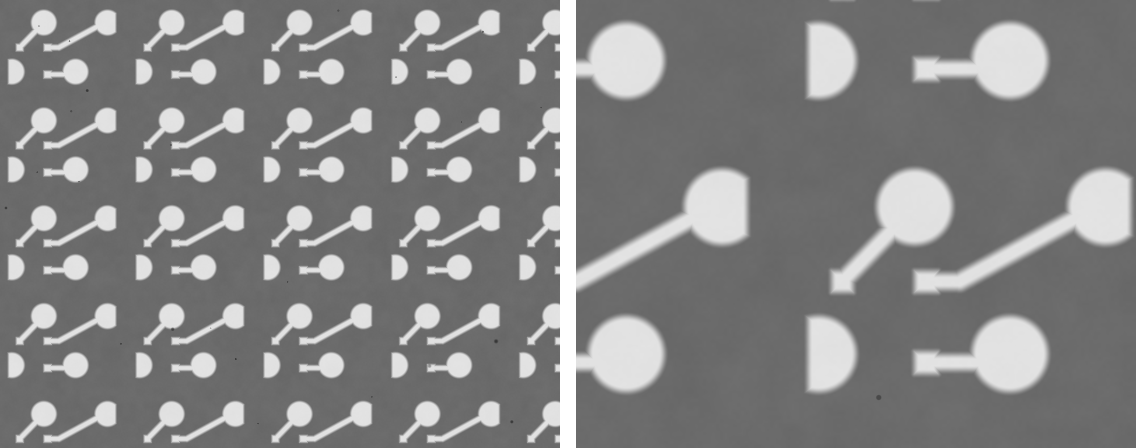
Left, the full canvas; right, a detail of the centre.
Write a WebGL 2 fragment shader that draws this pattern.

```glsl
#version 300 es
precision highp float;
// Repeating pale contact pads with thin traces on a mottled grey wafer.
uniform vec2 u_resolution;
out vec4 outColor;

float hash(vec2 p) {
  vec3 q = fract(vec3(p.xyx) * 0.1031);
  q += dot(q, q.yzx + 33.33);
  return fract((q.x + q.y) * q.z);
}

float valueNoise(vec2 p) {
  vec2 i = floor(p), f = fract(p);
  f = f * f * (3.0 - 2.0 * f);
  return mix(mix(hash(i), hash(i + vec2(1, 0)), f.x),
             mix(hash(i + vec2(0, 1)), hash(i + vec2(1, 1)), f.x), f.y);
}

float disc(vec2 p, vec2 center) {
  return length(p - center) - 2.25;
}

float box(vec2 p, vec2 center, vec2 halfSize) {
  vec2 d = abs(p - center) - halfSize;
  return length(max(d, 0.0)) + min(max(d.x, d.y), 0.0);
}

float trace(vec2 p, vec2 a, vec2 b, float halfWidth) {
  vec2 ab = b - a;
  float t = clamp(dot(p - a, ab) / dot(ab, ab), 0.0, 1.0);
  return length(p - a - ab * t) - halfWidth;
}

// Signed distance to the metal in one cell, y pointing down
float metal(vec2 p) {
  // Short diagonal trace with a full pad
  float d = disc(p, vec2(7.83, 4.04));
  d = min(d, box(p, vec2(3.53, 8.49), vec2(0.64)));
  d = min(d, trace(p, vec2(3.6, 8.4), vec2(7.83, 4.04), 0.49));
  // Long bent trace with a pad trimmed on its right
  vec2 knee = vec2(10.5, 8.48);
  d = min(d, max(disc(p, vec2(19.2, 4.04)), p.x - 20.7));
  d = min(d, box(p, vec2(8.53, 8.49), vec2(0.7, 0.64)));
  d = min(d, trace(p, vec2(8.6, 8.48), knee, 0.48));
  d = min(d, trace(p, knee, vec2(19.2, 3.75), 0.5));
  // Half pad, then a level trace with a full pad
  d = min(d, max(disc(p, vec2(2.1, 12.8)), 1.48 - p.x));
  d = min(d, disc(p, vec2(13.5, 12.8)));
  d = min(d, box(p, vec2(8.52, 13.32), vec2(0.7, 0.66)));
  return min(d, trace(p, vec2(8.6, 13.3), vec2(13.5, 13.3), 0.46));
}

// Sparse dark dust, at most one grain per grid square
float dust(vec2 p) {
  vec2 id = floor(p / 9.0);
  vec2 offset = 1.0 + 7.0 * vec2(hash(id + 17.3), hash(id + 41.7));
  float radius = mix(0.2, 0.6, pow(hash(id + 63.1), 4.0));
  float grain = 1.0 - smoothstep(0.1, radius, length(p - id * 9.0 - offset));
  return grain * step(0.8, hash(id + 5.9)) * mix(0.4, 0.8, hash(id + 88.2));
}

void main() {
  // Canvas width is 100 units, measured from the upper left
  float unit = 100.0 / u_resolution.x;
  vec2 p = vec2(gl_FragCoord.x, u_resolution.y - gl_FragCoord.y) * unit;

  // Cloudy grey ground with fine grain
  float mottle = valueNoise(p * 0.3) * 0.5 + valueNoise(p * 0.8 + 31.0) * 0.5;
  float grain = valueNoise(p * 4.0 + 7.0) - 0.5;
  float ground = 0.418 + 0.028 * (mottle - 0.5) + 0.008 * grain;
  float pad = 0.885 + 0.015 * (mottle - 0.5) + 0.006 * grain;

  // Softly focused metal in about 4.4 by 4.6 cells
  float d = metal(mod(p, vec2(22.83, 17.47)));
  float blur = max(0.29, unit * 0.7);
  float shade = mix(ground, pad, 1.0 - smoothstep(-blur, blur, d));

  shade *= 1.0 - 0.6 * dust(p);
  outColor = vec4(vec3(shade), 1.0);
}
```
